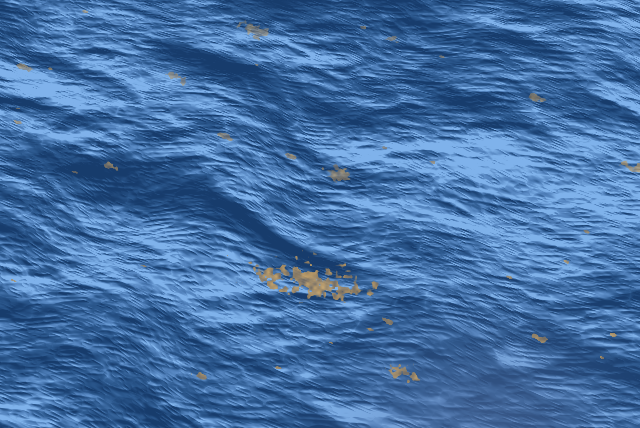
Reproduce this texture procedurally as a Shadertoy shader.

```glsl
// Wind-rippled deep blue sea with drifting rafts of golden seaweed.

const vec3 DEEP = vec3(0.09, 0.235, 0.425);
const vec3 BODY = vec3(0.17, 0.345, 0.555);
const vec3 SHEEN = vec3(0.33, 0.52, 0.75);
const vec3 GLINT = vec3(0.50, 0.70, 0.92);
const vec3 HAZE = vec3(0.37, 0.47, 0.66);
const vec3 WEED_DARK = vec3(0.48, 0.43, 0.37);
const vec3 WEED_LIGHT = vec3(0.82, 0.65, 0.38);

float hash(vec2 p) {
    return fract(sin(dot(p, vec2(127.1, 311.7))) * 43758.5453);
}

float noise(vec2 p) {
    vec2 i = floor(p), f = fract(p);
    f = f * f * (3.0 - 2.0 * f);
    return mix(mix(hash(i), hash(i + vec2(1, 0)), f.x),
               mix(hash(i + vec2(0, 1)), hash(i + vec2(1, 1)), f.x), f.y);
}

// Sharp crests where the noise crosses its middle value
float ridge(vec2 p) {
    return 1.0 - abs(2.0 * noise(p) - 1.0);
}

// Positive angles tilt the x axis down to the right
vec2 tilt(vec2 p, float angle) {
    float c = cos(angle), s = sin(angle);
    return vec2(p.x * c - p.y * s, p.x * s + p.y * c);
}

// Sum of wave slopes: bright behind each crest, dark on its near face
float waveSlope(vec2 p, int first, int last) {
    float sum = 0.0;
    for (int i = first; i <= last; i++) {
        float k = float(i);
        float angle = 0.2 + 0.24 * sin(k * 2.4);
        vec2 q = tilt(p, angle) * vec2(1.5, 4.5) * pow(1.8, k) + k * 17.3;
        sum += ridge(q) - ridge(q + vec2(0.0, 0.25));
    }
    return sum;
}

// Thin bright filaments drawn out along the wind
float streaks(vec2 p, float scale, float angle) {
    vec2 q = tilt(p, angle) * vec2(1.0, 4.5) * scale;
    return pow(ridge(q + 0.6 * noise(q * 0.7)), 8.0);
}

vec3 waterColor(float t) {
    vec3 c = mix(DEEP, BODY, smoothstep(0.0, 0.38, t));
    c = mix(c, SHEEN, smoothstep(0.32, 0.68, t));
    return mix(c, GLINT, smoothstep(0.62, 1.0, t));
}

// Ragged elliptical raft; density shifts how much of it is filled
float raft(vec2 p, vec2 center, vec2 size, float angle, float density) {
    float inside = 1.0 - length(tilt(p - center, angle) / size);
    float grain = 0.6 * noise(p * 65.0) + 0.4 * noise(p * 150.0);
    return smoothstep(0.0, 0.22, inside + 1.8 * (grain - 0.5) - density);
}

float seaweed(vec2 p, float aspect) {
    // Main raft
    float mask = raft(p, vec2(0.485 * aspect, 0.345), vec2(0.17, 0.055), 0.16, 0.45);
    // Scattered small rafts and specks
    for (int i = 0; i < 36; i++) {
        float k = float(i);
        vec2 center = vec2(hash(vec2(k, 1.7)) * aspect, hash(vec2(k, 5.3)));
        float size = mix(0.008, 0.05, pow(hash(vec2(k, 9.1)), 3.0));
        float fade = mix(1.0, 0.55, center.y);
        mask = max(mask, fade * raft(p, center, size * vec2(1.0, 0.4), 0.3, 0.25));
    }
    return mask;
}

void mainImage(out vec4 fragColor, in vec2 fragCoord) {
    vec2 uv = fragCoord / iResolution.xy;
    float aspect = iResolution.x / iResolution.y;
    vec2 p = vec2(uv.x * aspect, uv.y);

    // Mild perspective and a bend of the wave fronts
    vec2 sea = vec2((p.x - 0.5 * aspect) * (0.9 + 0.3 * p.y),
                    p.y * (0.9 + 0.25 * p.y)) + 4.0;
    sea += 0.05 * (vec2(noise(sea * 4.0), noise(sea * 4.0 + 31.0)) - 0.5);

    // Broad light, swell, ripples and filaments
    float swell = 0.37 + 0.2 * (uv.y - 0.5) + 0.1 * (uv.x - 0.5);
    swell += 0.4 * (noise(sea * vec2(1.8, 3.5)) - 0.5);
    swell += 0.75 * waveSlope(sea, 0, 1);
    float calm = smoothstep(0.0, 0.6, swell);
    float tone = swell + mix(0.32, 0.62, calm) * waveSlope(sea, 2, 6);
    float threads = streaks(sea, 7.0, 0.35) + streaks(sea, 13.0, 0.12);
    tone += mix(0.08, 0.26, calm) * threads;
    vec3 color = waterColor(tone);

    // Pale haze near the lower right
    vec2 away = (uv - vec2(0.76, 0.0)) / vec2(0.2, 0.22);
    color = mix(color, HAZE, 0.45 * exp(-dot(away, away)));

    vec3 weed = mix(WEED_DARK, WEED_LIGHT, noise(p * 110.0 + 7.0));
    color = mix(color, weed, 0.88 * seaweed(p, aspect));
    fragColor = vec4(color, 1.0);
}
```
